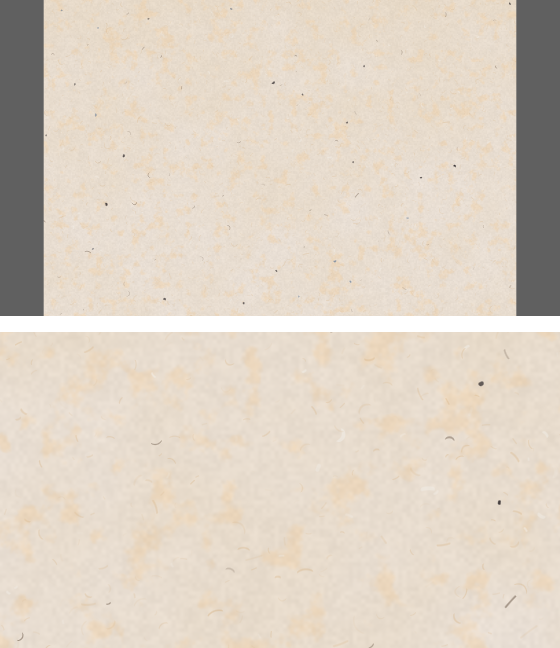
Top, the full canvas; bottom, a detail of the centre.
This texture is drawn by a WebGL 1 fragment shader. Its source:

```glsl
precision highp float;
// Recycled paper sheet between two plain grey side bands.
// Layered value noise gives the pulp its mottling and grain; jittered grids
// scatter bent capsule strokes as tan fibres, pale flecks and dark specks.

uniform vec2 u_resolution;

const vec3 BAND_GREY = vec3(0.378);
const vec3 PAPER_PALE = vec3(0.912, 0.873, 0.832);
const vec3 PAPER_WARM = vec3(0.903, 0.850, 0.778);
const vec3 FIBRE_TAN = vec3(0.84, 0.70, 0.52);
const vec3 PULP_ORANGE = vec3(0.93, 0.82, 0.68);
const vec3 FLECK_WHITE = vec3(0.95, 0.94, 0.92);
const vec3 HAIR_BROWN = vec3(0.45, 0.38, 0.32);
const vec3 SPECK_DARK = vec3(0.17, 0.15, 0.16);
const vec3 SPECK_BLUE = vec3(0.33, 0.44, 0.58);
const float BAND_WIDTH = 0.078;

float hash(vec2 p, float seed) {
  vec3 q = fract(vec3(p.xyx) * 0.1031 + seed * 0.0713);
  q += dot(q, q.yzx + 33.33);
  return fract((q.x + q.y) * q.z);
}

float valueNoise(vec2 p, float seed) {
  vec2 cell = floor(p);
  vec2 f = fract(p);
  f = f * f * (3.0 - 2.0 * f);
  float low = mix(hash(cell, seed), hash(cell + vec2(1.0, 0.0), seed), f.x);
  float high = mix(hash(cell + vec2(0.0, 1.0), seed), hash(cell + 1.0, seed), f.x);
  return mix(low, high, f.y);
}

float fbm(vec2 p, float seed) {
  float sum = 0.0;
  float weight = 0.5;
  for (int i = 0; i < 4; i++) {
    sum += weight * valueNoise(p, seed + float(i));
    p = mat2(1.6, 1.2, -1.2, 1.6) * p + 7.3;
    weight *= 0.5;
  }
  return sum / 0.9375;
}

// Scattered bent capsules: x is coverage, y is a random tone per stroke.
// size holds the half length and the radius of the largest stroke.
vec2 strokes(vec2 p, float cells, float density, vec2 size, float bend, float pixel, float seed) {
  vec2 home = floor(p * cells);
  vec2 result = vec2(0.0);
  for (int j = -1; j <= 1; j++) {
    for (int i = -1; i <= 1; i++) {
      vec2 cell = home + vec2(float(i), float(j));
      float present = step(hash(cell, seed), density);
      vec2 jitter = vec2(hash(cell, seed + 1.0), hash(cell, seed + 2.0));
      vec2 q = p - (cell + jitter) / cells;
      float angle = 6.2832 * hash(cell, seed + 3.0);
      float c = cos(angle);
      float s = sin(angle);
      q = mat2(c, -s, s, c) * q;
      float rank = hash(cell, seed + 4.0);
      float scale = mix(0.4, 1.0, rank * rank);
      float halfLength = size.x * scale * mix(0.3, 1.0, hash(cell, seed + 5.0));
      q.y += bend * (hash(cell, seed + 6.0) - 0.5) * q.x * q.x / size.x;
      q.x -= clamp(q.x, -halfLength, halfLength);
      float edge = length(q) - size.y * scale;
      float cover = present * clamp(0.5 - edge / (1.3 * pixel), 0.0, 1.0);
      if (cover > result.x) result = vec2(cover, hash(cell, seed + 7.0));
    }
  }
  return result;
}

// Pulp body: warmer towards the top, softly mottled, finely grained.
vec3 pulp(vec2 p) {
  float warmth = 0.10 + 0.55 * p.y * p.y + 1.1 * (fbm(p * 9.0, 11.0) - 0.4);
  vec3 color = mix(PAPER_PALE, PAPER_WARM, clamp(warmth, 0.0, 1.0));
  float clump = smoothstep(0.54, 0.80, fbm(p * 42.0, 23.0));
  color = mix(color, PULP_ORANGE, 0.55 * clump);
  color += 0.028 * (fbm(p * 70.0, 31.0) - 0.5);
  return color + 0.030 * (valueNoise(p * 230.0, 41.0) - 0.5);
}

vec3 paper(vec2 p, float pixel) {
  vec3 color = pulp(p);

  // Low contrast fibres and flecks pressed into the pulp
  vec2 tan1 = strokes(p, 24.0, 0.55, vec2(0.013, 0.0012), 2.0, pixel, 50.0);
  vec2 tan2 = strokes(p + 3.7, 40.0, 0.5, vec2(0.007, 0.0011), 2.0, pixel, 60.0);
  vec2 white = strokes(p, 20.0, 0.4, vec2(0.006, 0.0022), 1.0, pixel, 70.0);
  color = mix(color, FLECK_WHITE, white.x * 0.55 * white.y);
  color = mix(color, FIBRE_TAN, tan1.x * 0.45 * tan1.y);
  color = mix(color, FIBRE_TAN, tan2.x * 0.35 * tan2.y);

  // Sparse hairs and specks of dark or bluish matter
  vec2 hair = strokes(p, 10.0, 0.35, vec2(0.010, 0.0011), 2.5, pixel, 80.0);
  vec2 speck = strokes(p, 8.0, 0.42, vec2(0.0035, 0.0036), 0.5, pixel, 90.0);
  color = mix(color, HAIR_BROWN, hair.x * mix(0.2, 0.7, hair.y));
  vec3 speckColor = mix(SPECK_DARK, SPECK_BLUE, smoothstep(0.65, 0.85, speck.y));
  return mix(color, speckColor, speck.x * mix(0.9, 0.6, speck.y));
}

void main() {
  float pixel = 1.0 / u_resolution.y;
  vec2 p = gl_FragCoord.xy * pixel;
  float aspect = u_resolution.x * pixel;
  float inset = min(p.x, aspect - p.x) - BAND_WIDTH * aspect;
  float sheet = clamp(0.5 + inset / pixel, 0.0, 1.0);
  gl_FragColor = vec4(mix(BAND_GREY, paper(p, pixel), sheet), 1.0);
}
```
